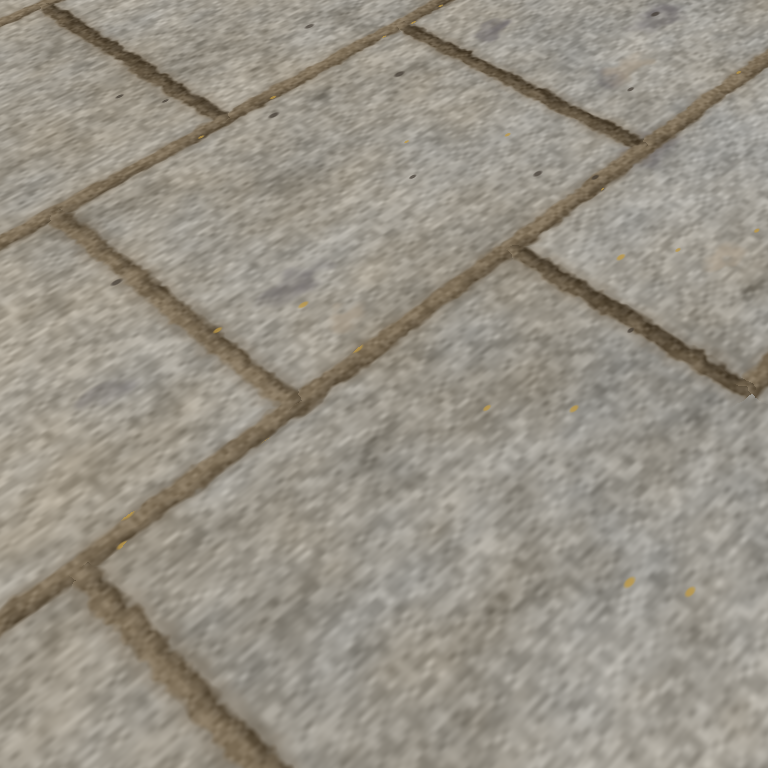
This texture is drawn by a Shadertoy shader. Its source:

```glsl
// Weathered grey paving slabs in running bond, seen in perspective, with earthy joints.

float hash(vec2 p) {
    vec3 q = fract(vec3(p.xyx) * 0.1031);
    q += dot(q, q.yzx + 33.33);
    return fract((q.x + q.y) * q.z);
}

float noise(vec2 p) {
    vec2 i = floor(p), f = fract(p);
    f = f * f * (3.0 - 2.0 * f);
    return mix(mix(hash(i), hash(i + vec2(1, 0)), f.x),
               mix(hash(i + vec2(0, 1)), hash(i + vec2(1, 1)), f.x), f.y);
}

float fbm(vec2 p) {
    float sum = 0.0, amp = 0.5;
    for (int i = 0; i < 4; i++) {
        sum += amp * noise(p);
        p = mat2(1.6, 1.2, -1.2, 1.6) * p + 7.3;
        amp *= 0.5;
    }
    return sum;
}

// Soft round spot, randomly placed in some cells of a grid
float spots(vec2 p, float radius, float chance, float seed) {
    vec2 cell = floor(p) + seed;
    vec2 centre = 0.3 + 0.4 * vec2(hash(cell + 3.7), hash(cell + 9.1));
    float size = radius * (0.6 + 0.7 * hash(cell + 5.3));
    float d = length((fract(p) - centre) * vec2(0.8, 1.2));
    return step(hash(cell), chance) * (1.0 - smoothstep(0.4 * size, size, d));
}

// Ground position: x along the courses, y across them
vec2 groundPoint(vec2 p) {
    mat3 view = mat3(0.561, -0.2395, 0.2144,
                     0.2493, 0.1645, -0.1644,
                     0.0716, 0.2773, 1.0);
    vec3 g = inverse(view) * vec3(p.x, 1.0 - p.y, 1.0);
    return g.xy / g.z;
}

void mainImage(out vec4 fragColor, in vec2 fragCoord) {
    vec2 p = fragCoord / iResolution.xy;
    vec2 ground = groundPoint(p);
    vec2 rough = vec2(noise(ground * 28.0), noise(ground * 28.0 + 40.0)) - 0.5;
    vec2 fine = vec2(noise(ground * 80.0), noise(ground * 80.0 + 60.0)) - 0.5;
    vec2 g = ground + 0.013 * rough + 0.008 * fine;

    // Long joints between courses, plus a short stub at the near right
    float course = min(floor(g.y + 0.5), 1.0);
    float longSide = g.y - course;
    float stub = g.y - 1.72;
    if (g.x > 0.56 && abs(stub) < abs(longSide)) longSide = stub;

    // Cross joints, shifted by half a slab on every other course
    float row = min(floor(g.y), 1.0);
    float along = g.x - 0.5 * mod(row, 2.0) - 0.06 * row;
    float column = floor(along + 0.5);
    float crossSide = along - column;
    float crossDist = abs(crossSide) + 9.0 * step(1.73, g.y);

    float soft = 0.005 + 1.5 / iResolution.y;
    float longGap = 1.0 - smoothstep(0.027 - soft, 0.027 + soft, abs(longSide));
    float crossGap = 1.0 - smoothstep(0.022 - soft, 0.022 + soft, crossDist);
    float gap = max(longGap, crossGap);
    float edge = min(abs(longSide), crossDist);

    // Stone: broad clouds, streaks along the course and fine grain
    vec2 streak = ground * vec2(0.7, 1.0);
    float tone = 0.13 * (fbm(ground * 3.0) - 0.47)
               + 0.13 * (fbm(streak * 14.0 + 20.0) - 0.47)
               + 0.10 * (noise(streak * 48.0) - 0.5)
               + 0.14 * (noise(streak * 95.0 + 11.0) - 0.5);
    tone += 0.025 * (hash(vec2(floor(along), row) + 17.0) - 0.5);
    vec3 stone = vec3(0.613, 0.593, 0.552) + tone;
    float warmth = fbm(ground * 6.0 + 31.0) - 0.47 + 0.35 * (0.5 - p.x);
    stone += warmth * vec3(0.035, 0.005, -0.04);

    // Violet-grey stains, pale patches and dirt near the joints
    vec2 bent = ground + 0.05 * rough;
    float stain = spots(bent * 2.3, 0.17, 0.5, 4.0) * (0.4 + 0.9 * noise(streak * 35.0));
    stone = mix(stone, vec3(0.40, 0.38, 0.39), 0.55 * stain);
    stone = mix(stone, vec3(0.67, 0.61, 0.53), 0.5 * spots(bent * 1.9, 0.13, 0.25, 23.0));
    float smudge = smoothstep(0.60, 0.78, fbm(streak * 9.0 + 70.0));
    stone -= 0.09 * smudge;
    stone = mix(stone, vec3(0.50, 0.45, 0.38), 0.4 * (1.0 - smoothstep(0.02, 0.055, edge)));

    // Earth in the joints, shadowed along one side
    float side = longGap > crossGap ? longSide / 0.027 : crossSide / 0.022;
    float shade = smoothstep(-0.3, 0.9, side) * 0.55 + 0.8 * (fbm(ground * 22.0 + 5.0) - 0.42);
    shade += 0.5 * crossGap * (1.0 - longGap) * smoothstep(0.1, 0.45, ground.x);
    vec3 earth = mix(vec3(0.51, 0.45, 0.36), vec3(0.28, 0.235, 0.17), clamp(shade, 0.0, 1.0));
    earth += 0.12 * (noise(ground * 110.0) - 0.5);
    vec3 color = mix(stone, earth, 0.95 * gap);

    // Dry leaf flecks gather in the joints; dark crumbs lie on the slabs
    float fleck = spots(ground * 20.0, 0.22, mix(0.005, 0.09, longGap), 51.0);
    color = mix(color, vec3(0.74, 0.60, 0.28), 0.8 * fleck);
    color = mix(color, vec3(0.25, 0.22, 0.19), 0.7 * spots(ground * 16.0, 0.2, 0.01, 88.0));

    fragColor = vec4(clamp(color, 0.0, 1.0), 1.0);
}
```
